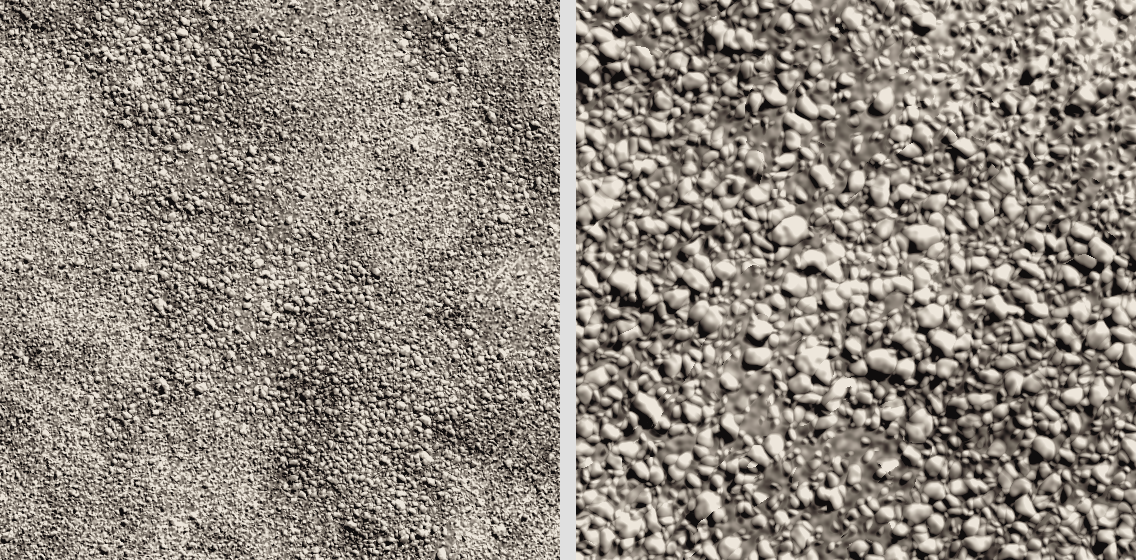
Left: the whole. Right: its middle third, enlarged.
Write a Shadertoy shader that draws this texture.

```glsl
// Dry stony soil: fine grit with drifts of small pebbles, lit from the upper right.

const vec2 LIGHT_DIR = vec2(0.6, 0.8);
const float SLOPE_STEP = 0.0012;   // half width of the slope probe
const float RELIEF_GAIN = 0.45;    // brightness per unit of slope
const float BASE_TONE = 0.61;
const float GRAIN_GAIN = 0.9;
const float SHADOW_GAIN = 0.6;
const float CAVITY_GAIN = 0.24;    // darkening of gaps between pebbles
const float BROAD_GAIN = 0.36;
const float STONE_HEIGHT = 0.85;   // dome height over radius
const float SWELL = 0.016;         // height of the gentle ground lumps

// Soil colours from deep shadow to sunlit stone
const vec3 SOIL[6] = vec3[6](
    vec3(0.06, 0.05, 0.05), vec3(0.28, 0.24, 0.22), vec3(0.45, 0.42, 0.38),
    vec3(0.62, 0.58, 0.54), vec3(0.78, 0.75, 0.70), vec3(0.93, 0.90, 0.86));

float hash(vec2 p) {
    return fract(sin(dot(p, vec2(127.1, 311.7))) * 43758.5453);
}

float noise(vec2 p) {
    vec2 i = floor(p), f = fract(p);
    f = f * f * (3.0 - 2.0 * f);
    return mix(mix(hash(i), hash(i + vec2(1, 0)), f.x),
               mix(hash(i + vec2(0, 1)), hash(i + vec2(1, 1)), f.x), f.y);
}

float fbm(vec2 p) {
    float sum = 0.0, amp = 0.5;
    for (int i = 0; i < 4; i++) {
        sum += amp * noise(p);
        p = p * 2.03 + 17.3;
        amp *= 0.5;
    }
    return sum / 0.9375;
}

// Share of pebbly ground: a ragged diagonal drift plus loose clusters
float pebbleDrift(vec2 p) {
    float centre = 0.27 + 0.42 * (1.0 - p.y);
    float band = 1.0 - smoothstep(0.04, 0.24, abs(p.x - centre));
    return smoothstep(0.45, 0.78, fbm(p * 7.0 + 3.7) + 0.26 * band);
}

// Smooth pale patches, more common to the upper right
float dustPatch(vec2 p) {
    vec2 q = vec2(p.x + p.y, 1.8 * (p.y - p.x));
    return smoothstep(0.6, 0.8, fbm(q * 4.5 + 8.1) + 0.12 * (p.x + p.y - 1.0));
}

// Height of scattered, randomly turned oval domes
float stones(vec2 p, float cells, float coverage) {
    vec2 g = p * cells, base = floor(g);
    float top = 0.0;
    for (int y = -1; y <= 1; y++)
    for (int x = -1; x <= 1; x++) {
        vec2 cell = base + vec2(x, y);
        vec2 seed = cell + cells * 1.37;
        if (hash(seed) > coverage) continue;
        vec2 d = g - cell - vec2(hash(seed + 5.2), hash(seed + 9.7));
        float turn = 6.2832 * hash(seed + 13.1);
        float radius = mix(0.3, 0.52, hash(seed + 21.4));
        d = vec2(d.x * cos(turn) + d.y * sin(turn),
                 d.y * cos(turn) - d.x * sin(turn));
        d *= vec2(0.87, 1.2) / radius;
        top = max(top, radius * (1.0 - dot(d, d)));
    }
    return top * STONE_HEIGHT / cells;
}

// Grit, pebbles and the odd larger stone
float surface(vec2 p, float drift, float dust) {
    float bare = 1.0 - 0.6 * dust;
    float h = stones(p, 170.0, 0.85 * bare);
    h = max(h, stones(p, 106.0, (0.25 + 0.55 * drift) * bare));
    h = max(h, stones(p, 67.0, (0.07 + 0.75 * drift) * bare));
    h = max(h, stones(p, 45.0, (0.01 + 0.14 * drift) * bare));
    return h + 0.0022 * noise(p * 235.0) + SWELL * noise(p * 15.0);
}

void mainImage(out vec4 fragColor, in vec2 fragCoord) {
    vec2 p = fragCoord / min(iResolution.x, iResolution.y);
    float drift = pebbleDrift(p);
    float dust = dustPatch(p);

    // Roughen the stone outlines
    vec2 q = p + 0.004 * (vec2(noise(p * 120.0), noise(p * 120.0 + 41.0)) - 0.5);

    // Slope towards the light
    float lee = surface(q - LIGHT_DIR * SLOPE_STEP, drift, dust);
    float sunny = surface(q + LIGHT_DIR * SLOPE_STEP, drift, dust);
    float slope = (lee - sunny) / (2.0 * SLOPE_STEP);
    float height = 0.5 * (lee + sunny);

    // Short cast shadows
    float block = 0.0;
    for (int i = 0; i < 2; i++) {
        float reach = 0.003 + 0.0035 * float(i);
        float rise = surface(q + LIGHT_DIR * reach, drift, dust) - height;
        block = max(block, rise - 0.45 * reach);
    }
    float shadow = smoothstep(0.0, 0.0035, block);

    // Tone from relief, shadow, gaps, dust and broad stains
    float stoneTop = height - SWELL * noise(q * 15.0);
    float tone = BASE_TONE + RELIEF_GAIN * slope - SHADOW_GAIN * shadow;
    tone -= CAVITY_GAIN * drift * (1.0 - smoothstep(0.001, 0.004, stoneTop));
    tone += 0.15 * smoothstep(0.0035, 0.007, stoneTop) + 0.12 * dust;
    tone += BROAD_GAIN * (fbm(p * 9.0 + 30.0) - 0.5);

    // Fine grain on a turned lattice
    vec2 turned = vec2(0.8 * p.x - 0.6 * p.y, 0.6 * p.x + 0.8 * p.y);
    tone += GRAIN_GAIN * (noise(turned * 270.0 + 7.0) - 0.5) * (1.0 - 0.5 * drift);

    // Colour ramp
    vec3 colour = SOIL[0];
    for (int i = 1; i < 6; i++) {
        colour = mix(colour, SOIL[i], clamp(tone * 5.0 - float(i - 1), 0.0, 1.0));
    }
    fragColor = vec4(colour, 1.0);
}
```
